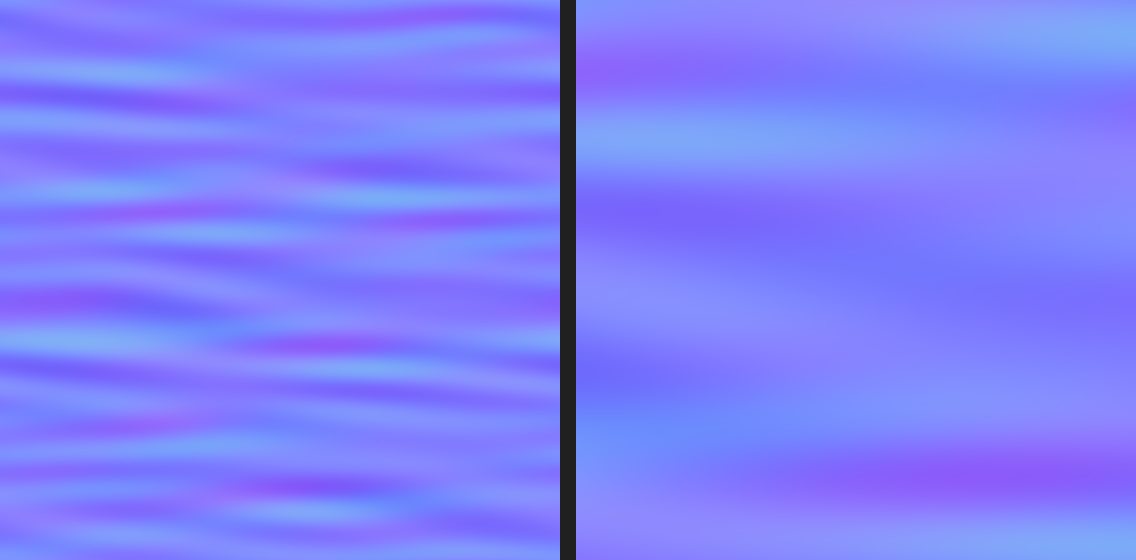
Left, the full canvas; right, a detail of the centre.
Reproduce this texture map procedurally as a Shadertoy shader.

```glsl
// Tiling normal map of calm water: soft, long horizontal ripples.

const int   MAX_FREQ_X   = 4;      // whole waves across the tile
const int   MIN_FREQ_Y   = 2;      // whole waves up the tile
const int   MAX_FREQ_Y   = 19;
const float SPREAD_X     = 1.45;   // larger gives shorter streaks
const float CENTER_Y     = 9.5;    // typical number of ripples
const float SPREAD_Y     = 4.2;    // variety of ripple heights
const float STEEPNESS    = 0.128;  // rms slope along y
const float SIDE_BOOST   = 3.0;    // strength of the sideways slope
const float MEAN_TILT    = 0.01;   // slight lean of the whole surface
const float TAU          = 6.2831853;

// Integer hash of a frequency pair, 0 to 1
float hash(ivec2 cell) {
    uvec2 q = uvec2(cell + 64) * uvec2(1597u, 3812u);
    uint n = (q.x ^ q.y) * 27449u;
    n = (n ^ (n >> 15)) * 73244u + 9176u;
    n = (n ^ (n >> 13)) * 48271u;
    return float((n >> 8) & 65535u) / 65536.0;
}

// Surface slope: a sum of waves with whole frequencies, so it wraps
vec2 rippleSlope(vec2 uv) {
    vec2 slope = vec2(0.0);
    float power = 0.0;
    for (int fy = MIN_FREQ_Y; fy <= MAX_FREQ_Y; fy++) {
        for (int fx = -MAX_FREQ_X; fx <= MAX_FREQ_X; fx++) {
            vec2 freq = vec2(fx, fy);
            vec2 offset = (freq - vec2(0.0, CENTER_Y)) / vec2(SPREAD_X, SPREAD_Y);
            float randomGain = 0.4 + 1.2 * hash(ivec2(fy, fx + 31));
            float amplitude = exp(-0.5 * dot(offset, offset)) * randomGain;
            float phase = TAU * (dot(freq, uv) + hash(ivec2(fx, fy)));
            slope += amplitude * cos(phase) * vec2(SIDE_BOOST * freq.x / freq.y, 1.0);
            power += 0.5 * amplitude * amplitude;
        }
    }
    return STEEPNESS * slope / sqrt(power);
}

void mainImage(out vec4 fragColor, in vec2 fragCoord) {
    vec2 uv = fragCoord / iResolution.xy;
    vec2 slope = rippleSlope(uv) - vec2(0.0, MEAN_TILT);

    // Pack the unit normal into colour
    vec3 normal = normalize(vec3(-slope, 1.0));
    fragColor = vec4(0.5 + 0.5 * normal, 1.0);
}
```
